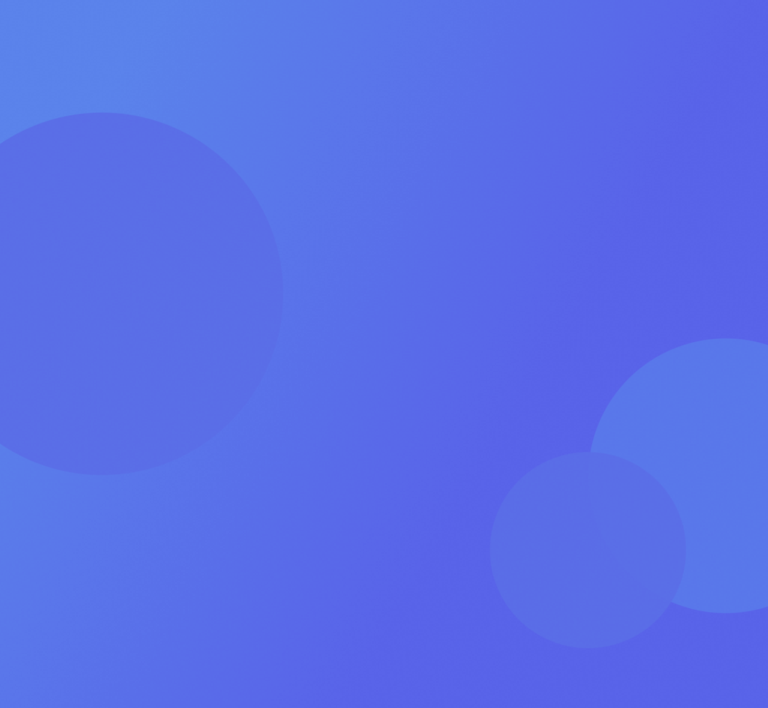
Reproduce this background procedurally as a Shadertoy shader.

```glsl
// Soft blue diagonal gradient with three translucent discs and faint grain.
#define LIGHT_BLUE vec3(0.355, 0.512, 0.920)
#define DEEP_BLUE vec3(0.347, 0.390, 0.912)
#define DISC_SHADE vec3(0.353, 0.430, 0.905)
#define DISC_GLOW vec3(0.350, 0.468, 0.918)
#define GRADIENT_DIR vec2(0.862, -0.507)
#define GRADIENT_START 0.20
#define GRADIENT_END 0.925
#define GRAIN_CELLS 472.0
#define GRAIN_AMOUNT 0.008

float hash(vec2 p) {
    return fract(sin(dot(p, vec2(127.1, 311.7))) * 43758.5453);
}

// Antialiased coverage of a disc
float disc(vec2 p, vec2 center, float radius) {
    float pixel = 1.0 / iResolution.y;
    return smoothstep(pixel, -pixel, length(p - center) - radius);
}

void mainImage(out vec4 fragColor, in vec2 fragCoord) {
    // Canvas height is one unit
    vec2 p = fragCoord / iResolution.y;

    // Diagonal backdrop, measured from the top left corner
    float along = dot(p - vec2(0.0, 1.0), GRADIENT_DIR);
    float blend = clamp((along - GRADIENT_START) / (GRADIENT_END - GRADIENT_START), 0.0, 1.0);
    vec3 color = mix(LIGHT_BLUE, DEEP_BLUE, blend);

    // Large left disc, right disc, then the small one overlapping it
    color = mix(color, DISC_SHADE, 0.97 * disc(p, vec2(0.144, 0.585), 0.256));
    color = mix(color, DISC_GLOW, disc(p, vec2(1.025, 0.328), 0.194));
    color = mix(color, DISC_SHADE, 0.92 * disc(p, vec2(0.8305, 0.223), 0.1385));

    // Fine grain, mostly in the green channel
    float grain = hash(floor(p * GRAIN_CELLS)) - 0.5;
    color += grain * GRAIN_AMOUNT * vec3(0.3, 1.0, 0.3);

    fragColor = vec4(color, 1.0);
}
```
